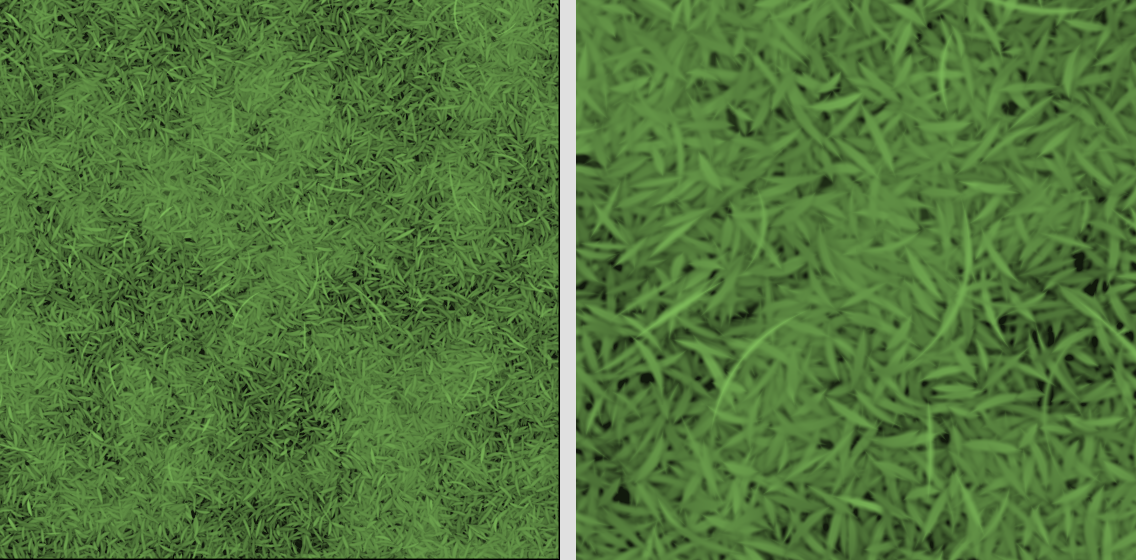
Left: the whole. Right: its middle third, enlarged.
Write a WebGL 1 fragment shader that draws this texture.

```glsl
precision highp float;
// A dense lawn seen from above: tangled grass blades over dark soil, dark rim right and below.
uniform vec2 u_resolution;

const float LAYERS = 16.0;
const vec3 GRASS_TINT = vec3(0.673, 1.0, 0.48);

vec4 hash4(vec3 p) {
  vec4 q = fract(p.xyzx * vec4(0.1031, 0.1030, 0.0973, 0.1099));
  q += dot(q, q.wzxy + 33.33);
  return fract((q.xxyz + q.yzzw) * q.zywx);
}

float valueNoise(vec2 p) {
  vec2 i = floor(p), f = fract(p);
  f = f * f * (3.0 - 2.0 * f);
  float bottom = mix(hash4(vec3(i, 91.0)).x, hash4(vec3(i + vec2(1, 0), 91.0)).x, f.x);
  float top = mix(hash4(vec3(i + vec2(0, 1), 91.0)).x, hash4(vec3(i + 1.0, 91.0)).x, f.x);
  return mix(bottom, top, f.y);
}

// Coordinates along (x) and across (y) a bent blade; turn is a share of a full circle.
vec2 bladeSpace(vec2 p, float turn, float bend, float halfLength) {
  float angle = turn * 6.2832;
  float c = cos(angle), s = sin(angle);
  vec2 q = vec2(c * p.x + s * p.y, c * p.y - s * p.x);
  q.y += bend * q.x * q.x / halfLength;
  return q;
}

// Signed distance to a blade with nearly parallel sides and pointed ends.
float bladeDistance(vec2 q, float halfLength, float halfWidth) {
  float along = q.x / halfLength;
  return abs(q.y) - halfWidth * (1.0 - along * along * abs(along));
}

// Paints one blade per grid cell over the given brightness.
float bladeLayer(float light, vec2 uv, float layer, float soft) {
  vec4 kind = hash4(vec3(layer, 7.0, 3.0));
  float cell = 1.0 / mix(23.0, 52.0, kind.z);
  float depth = (layer + 1.0) / LAYERS;
  vec2 shifted = uv + kind.xy;
  vec2 home = floor(shifted / cell);
  for (int j = -1; j <= 1; j++) {
    for (int i = -1; i <= 1; i++) {
      vec2 id = home + vec2(float(i), float(j));
      vec4 place = hash4(vec3(id, layer + 11.0));
      vec4 look = hash4(vec3(id, layer + 47.0));
      float halfLength = cell * mix(0.4, 0.92, place.w);
      float halfWidth = mix(0.0014, 0.0026, look.x) + 0.025 * cell;
      vec2 q = bladeSpace(shifted - (id + place.xy) * cell,
                          place.z, (look.y - 0.5) * 0.4, halfLength);
      float d = bladeDistance(q, halfLength, halfWidth);

      // Soft shadow on the grass below, then the lit blade.
      light *= 1.0 - 0.09 * (1.0 - smoothstep(0.0, 0.005, d));
      float tone = 0.28 + 0.28 * pow(depth, 0.7) + (look.z - 0.5) * 0.13;
      tone += 0.09 * smoothstep(0.93, 1.0, look.w);
      tone += 0.03 * q.x / halfLength;
      light = mix(light, tone, 1.0 - smoothstep(-soft, soft, d));
    }
  }
  return light;
}

// Paints sparse, long and pale strands.
float strandLayer(float light, vec2 uv, float layer, float soft) {
  float cell = 1.0 / 13.0;
  vec2 shifted = uv + hash4(vec3(layer, 5.0, 19.0)).xy;
  vec2 home = floor(shifted / cell);
  for (int j = -1; j <= 1; j++) {
    for (int i = -1; i <= 1; i++) {
      vec2 id = home + vec2(float(i), float(j));
      vec4 place = hash4(vec3(id, layer + 71.0));
      vec4 look = hash4(vec3(id, layer + 83.0));
      float halfLength = cell * mix(0.2, 0.6, place.w * place.w);
      vec2 q = bladeSpace(shifted - (id + place.xy) * cell,
                          place.z, (look.y - 0.5) * 0.6, halfLength);
      float d = bladeDistance(q, halfLength, mix(0.0013, 0.0023, look.x));
      float cover = (1.0 - smoothstep(-soft, soft, d)) * step(look.w, 0.4);
      light = mix(light, mix(0.56, 0.78, look.z * look.z), cover * 0.85);
    }
  }
  return light;
}

void main() {
  vec2 uv = gl_FragCoord.xy / u_resolution;
  float pixel = 1.0 / u_resolution.y;
  float soft = max(0.002, 0.7 * pixel);

  // Soil, then blades from the deepest layer to the top.
  float light = 0.1;
  for (int i = 0; i < 16; i++) {
    light = bladeLayer(light, uv, float(i), soft);
  }

  // Sparse clumps show deeper gaps, dense ones are even and bright.
  float clumps = 0.35 * valueNoise(uv * 6.0) + 0.35 * valueNoise(uv * 13.0 + 4.0)
               + 0.3 * valueNoise(uv * 26.0 + 9.0);
  float sparse = smoothstep(0.8, 0.2, clumps);
  light = 0.535 - (0.535 - light) * mix(0.5, 1.5, sparse);
  light = max(light, 0.1) * (1.0 + 0.14 * (0.5 - sparse));
  light = strandLayer(light, uv, 1.0, soft);
  light = strandLayer(light, uv, 2.0, soft);

  // Thin black rim along the right and lower edges.
  float rim = min(1.0 - uv.x, uv.y);
  light *= smoothstep(-0.5 * pixel, 0.5 * pixel, rim - 0.0026);

  gl_FragColor = vec4(GRASS_TINT * light, 1.0);
}
```
